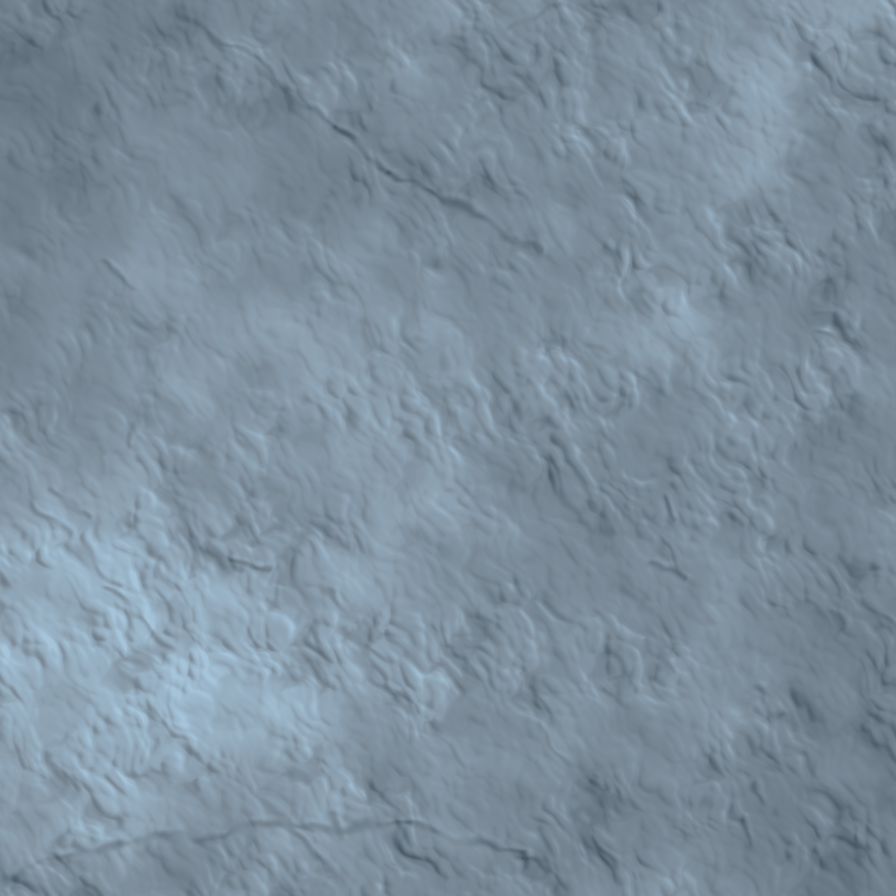
This texture is drawn by a Shadertoy shader. Its source:

```glsl
const vec3 SHADOW = vec3(0.38, 0.44, 0.49);
const vec3 SLATE = vec3(0.49, 0.552, 0.604);
const vec3 LIT = vec3(0.62, 0.73, 0.81);
const vec2 GRAIN_DIR = vec2(0.59, -0.81);
const vec2 LIGHT_DIR = vec2(-0.83, -0.56);

vec2 hash2(vec2 p) {
    vec2 q = vec2(dot(p, vec2(127.1, 311.7)), dot(p, vec2(269.5, 183.3)));
    return fract(sin(q) * 43758.5);
}

// Soft cellular noise, roughly zero mean and unit spread
float cells(vec2 p) {
    vec2 id = floor(p), f = fract(p);
    float sum = 0.0;
    for (int y = -1; y <= 1; y++)
    for (int x = -1; x <= 1; x++) {
        vec2 o = vec2(x, y);
        vec2 d = o + hash2(id + o) - f;
        sum += exp(-6.0 * dot(d, d));
    }
    return (-log(sum + 0.01) / 6.0 - 0.13) * 10.0;
}

vec2 warp(vec2 p, float freq, float amount) {
    return p + amount * vec2(cells(p * freq), cells(p * freq + 37.0));
}

// Chipped surface, stretched along the cleavage direction
float height(vec2 p) {
    vec2 across = vec2(-GRAIN_DIR.y, GRAIN_DIR.x);
    vec2 q = vec2(dot(p, across), 0.6 * dot(p, GRAIN_DIR));
    mat2 turn = mat2(0.94, 0.34, -0.34, 0.94);
    float h = 0.0, freq = 25.0, amp = 0.9;
    for (int i = 0; i < 3; i++) {
        h += amp * cells(q * freq + float(i) * 19.0);
        q = turn * q;
        freq *= 2.1;
        amp *= 0.58;
    }
    return h;
}

float segment(vec2 p, vec2 a, vec2 b) {
    vec2 d = b - a;
    float t = clamp(dot(p - a, d) / dot(d, d), 0.0, 1.0);
    return length(p - a - d * t);
}

float groove(float dist, float width) {
    return exp(-dist * dist / (width * width));
}

// Dark line with a lit lip beside it
float crack(vec2 p, vec2 a, vec2 b, float width) {
    vec2 lip = LIGHT_DIR * width * 1.7;
    return groove(segment(p, a, b), width)
         - 0.35 * groove(segment(p + lip, a, b), width);
}

float longCracks(vec2 p) {
    float c = 0.6 * crack(p, vec2(0.24, 0.96), vec2(0.37, 0.87), 0.003);
    c += 1.3 * crack(p, vec2(0.37, 0.87), vec2(0.44, 0.81), 0.005);
    c += crack(p, vec2(0.44, 0.81), vec2(0.60, 0.715), 0.004);
    c += 0.7 * crack(p, vec2(0.57, 0.965), vec2(0.63, 0.995), 0.004);
    c += 0.9 * crack(p, vec2(0.12, 0.35), vec2(0.19, 0.27), 0.004);
    c += 0.8 * crack(p, vec2(0.0, 0.03), vec2(0.14, 0.06), 0.005);
    c += 0.8 * crack(p, vec2(0.14, 0.06), vec2(0.46, 0.085), 0.0045);
    c += 0.7 * crack(p, vec2(0.46, 0.085), vec2(0.58, 0.045), 0.004);
    return c;
}

float shortCracks(vec2 p) {
    float c = 0.0;
    for (int i = 0; i < 32; i++) {
        vec2 r = hash2(vec2(float(i), 5.0));
        vec2 s = hash2(vec2(float(i), 23.0));
        vec2 start = r * vec2(0.98, 0.75);
        vec2 dir = normalize(GRAIN_DIR + 1.2 * (s - 0.5));
        c += (0.4 + 0.6 * s.y) * crack(p, start, start + dir * mix(0.015, 0.06, s.x), 0.004);
    }
    return c;
}

float blob(vec2 p, vec2 centre, vec2 radius) {
    vec2 d = (p - centre) / radius;
    return exp(-dot(d, d));
}

void mainImage(out vec4 fragColor, in vec2 fragCoord) {
    vec2 p = fragCoord / iResolution.y;

    // Broad light and stains
    float tone = -0.17 + 0.85 * blob(p, vec2(0.04, 0.24), vec2(0.25, 0.19));
    tone += 0.42 * blob(p, vec2(0.38, 0.33), vec2(0.3, 0.22));
    tone += 0.18 * blob(p, vec2(0.65, 0.8), vec2(0.4, 0.3));
    tone -= 0.38 * blob(p, vec2(0.0, 0.93), vec2(0.27, 0.22));
    tone -= 0.28 * blob(p, vec2(1.0, 0.1), vec2(0.35, 0.35));
    tone -= 0.35 * blob(p, vec2(0.44, 0.8), vec2(0.09, 0.04));
    tone += 0.07 * cells(p * 5.0) + 0.06 * cells(p * 14.0 + 8.0);

    // Relief, weakest in the smooth upper left
    float rough = 1.0 - 0.55 * blob(p, vec2(0.15, 0.72), vec2(0.35, 0.22));
    rough *= mix(0.45, 1.1, smoothstep(-1.0, 1.2, cells(p * 11.0 + 3.0)));
    vec2 q = warp(p, 21.0, 0.0018);
    float surface = height(q);
    float relief = surface - height(q + LIGHT_DIR * 0.005);
    float chips = relief * abs(relief) / (0.6 + abs(relief));
    chips *= relief < 0.0 ? 1.2 : 0.75;
    float pits = smoothstep(0.9, 2.6, surface);
    tone += rough * (0.42 * chips - 0.4 * pits);

    // Cracks, broken up along their length
    vec2 c = warp(warp(p, 14.0, 0.0035), 42.0, 0.0011);
    float broken = smoothstep(-1.6, 0.2, cells(p * 24.0 + 11.0));
    tone -= 0.9 * mix(0.35, 1.0, broken) * longCracks(c);
    tone -= 0.9 * mix(0.3, 1.0, broken) * shortCracks(c);

    tone = clamp(tone + 0.05, -1.8, 1.2);
    vec3 stone = tone < 0.0 ? mix(SLATE, SHADOW, -tone) : mix(SLATE, LIT, tone);
    fragColor = vec4(stone, 1.0);
}
```
